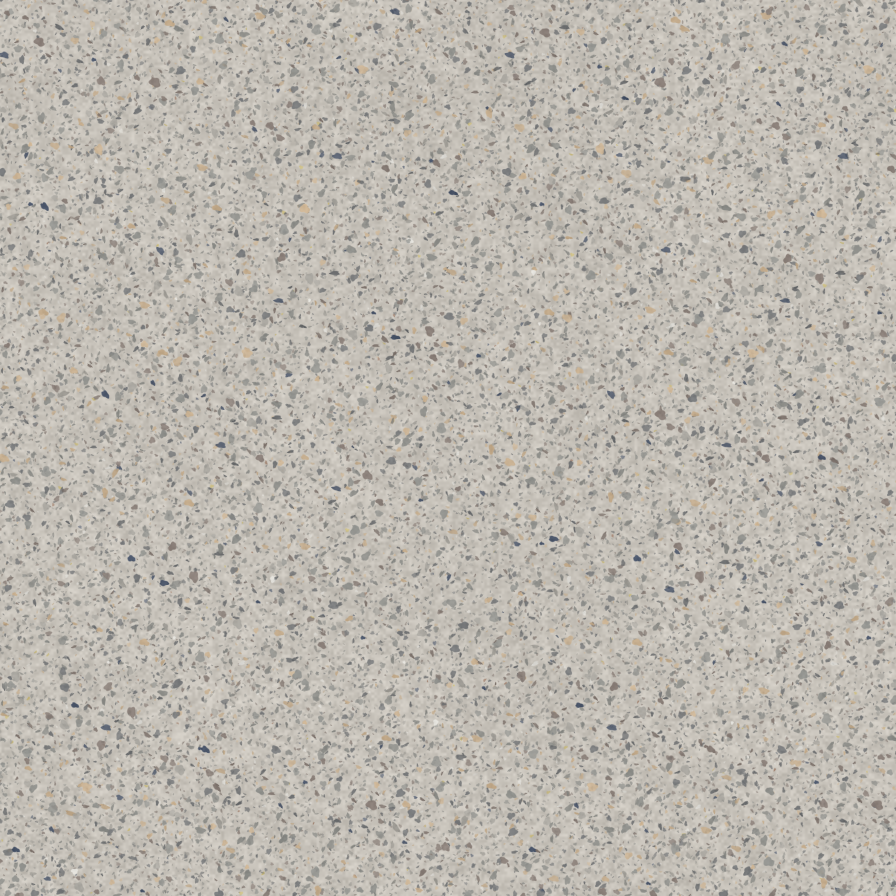
Reproduce this texture procedurally as a WebGL 1 fragment shader.

```glsl
precision highp float;
uniform vec2 u_resolution;

// Cement
const vec3 CEMENT = vec3(0.782, 0.763, 0.730);
const float FINE_MOTTLE = 0.085;
const float MID_MOTTLE = 0.060;
const float BROAD_MOTTLE = 0.022;

// Grain layers: cells across, half length, share of cells filled, opacity
const vec4 PEBBLES = vec4(62.0, 0.0047, 0.50, 0.95);
const vec4 CHIPS = vec4(106.0, 0.0031, 0.52, 0.88);
const vec4 SPECKS = vec4(205.0, 0.0018, 0.46, 0.65);
const float EDGE_SOFTNESS = 0.0010;

// Stone colours
const vec3 SLATE = vec3(0.41, 0.42, 0.43);
const vec3 GREY = vec3(0.53, 0.535, 0.52);
const vec3 PALE_GREY = vec3(0.63, 0.62, 0.595);
const vec3 UMBER = vec3(0.50, 0.455, 0.43);
const vec3 TAN = vec3(0.77, 0.67, 0.54);
const vec3 RUST = vec3(0.58, 0.41, 0.32);
const vec3 YELLOW = vec3(0.78, 0.70, 0.34);
const vec3 NAVY = vec3(0.24, 0.29, 0.38);
const vec3 QUARTZ = vec3(0.88, 0.875, 0.855);

float hash(vec2 p) {
  return fract(sin(dot(p, vec2(127.1, 311.7))) * 43758.5453);
}

vec2 hash2(vec2 p) {
  return vec2(hash(p), hash(p + 37.3));
}

float valueNoise(vec2 p) {
  vec2 cell = floor(p);
  vec2 f = fract(p);
  f = f * f * (3.0 - 2.0 * f);
  float low = mix(hash(cell), hash(cell + vec2(1.0, 0.0)), f.x);
  float high = mix(hash(cell + vec2(0.0, 1.0)), hash(cell + 1.0), f.x);
  return mix(low, high, f.y);
}

// Mostly greys, with a few coloured stones
vec3 stoneColour(float pick, float tone) {
  vec3 c = SLATE;
  c = mix(c, GREY, step(0.20, pick));
  c = mix(c, PALE_GREY, step(0.53, pick));
  c = mix(c, UMBER, step(0.73, pick));
  c = mix(c, TAN, step(0.865, pick));
  c = mix(c, QUARTZ, step(0.925, pick));
  c = mix(c, RUST, step(0.962, pick));
  c = mix(c, NAVY, step(0.978, pick));
  c = mix(c, YELLOW, step(0.990, pick));
  return c + (tone - 0.5) * 0.10;
}

// Signed distance to a turned oval with an uneven, angular outline
float stoneDistance(vec2 p, vec2 radii, float turn, float shape) {
  float c = cos(turn);
  float s = sin(turn);
  vec2 q = vec2(c * p.x + s * p.y, c * p.y - s * p.x);
  vec2 unit = q / radii;
  float around = atan(unit.y, unit.x + 1e-5);
  float outline = 1.0 + 0.13 * sin(3.0 * around + 6.28 * shape)
                      + 0.07 * sin(5.0 * around + 17.0 * shape);
  float r = length(unit);
  return r * (r - outline) / max(length(unit / radii), 1e-3);
}

// Lays one jittered layer of grains over the ground
vec3 addGrains(vec3 ground, vec2 uv, vec4 layer, float seed) {
  float soft = max(EDGE_SOFTNESS, 0.6 / u_resolution.y);
  vec2 home = floor(uv * layer.x);
  for (int j = -1; j <= 1; j++) {
    for (int i = -1; i <= 1; i++) {
      vec2 cell = home + vec2(float(i), float(j));
      vec2 key = cell + seed;
      vec2 centre = (cell + hash2(key)) / layer.x;
      vec2 form = hash2(key + 71.9);
      vec2 look = hash2(key + 143.7);
      float turn = 3.1416 * hash(key + 211.3);
      float halfLength = layer.y * mix(0.55, 1.4, form.x * form.x);
      vec2 radii = halfLength * vec2(1.0, mix(0.38, 0.85, form.y));
      float d = stoneDistance(uv - centre, radii, turn, look.y);
      float present = step(hash(key + 307.1), layer.z);
      float cover = present * (1.0 - smoothstep(-soft, soft, d));
      float shade = 0.05 * (valueNoise(uv * 330.0 + seed) - 0.5);
      vec3 stone = stoneColour(look.x, form.y) + shade;
      ground = mix(ground, stone, cover * layer.w * mix(0.75, 1.0, look.y));
    }
  }
  return ground;
}

void main() {
  vec2 uv = gl_FragCoord.xy / u_resolution.y;

  // Mottled cement
  float mottle = FINE_MOTTLE * (valueNoise(uv * 310.0) - 0.5)
               + MID_MOTTLE * (valueNoise(uv * 120.0 + 19.0) - 0.5)
               + BROAD_MOTTLE * (valueNoise(uv * 9.0 + 53.0) - 0.5);
  vec3 colour = CEMENT + mottle;

  // Grains, from fine to coarse
  colour = addGrains(colour, uv, SPECKS, 11.0);
  colour = addGrains(colour, uv, CHIPS, 423.0);
  colour = addGrains(colour, uv, PEBBLES, 857.0);

  gl_FragColor = vec4(clamp(colour, 0.0, 1.0), 1.0);
}
```
